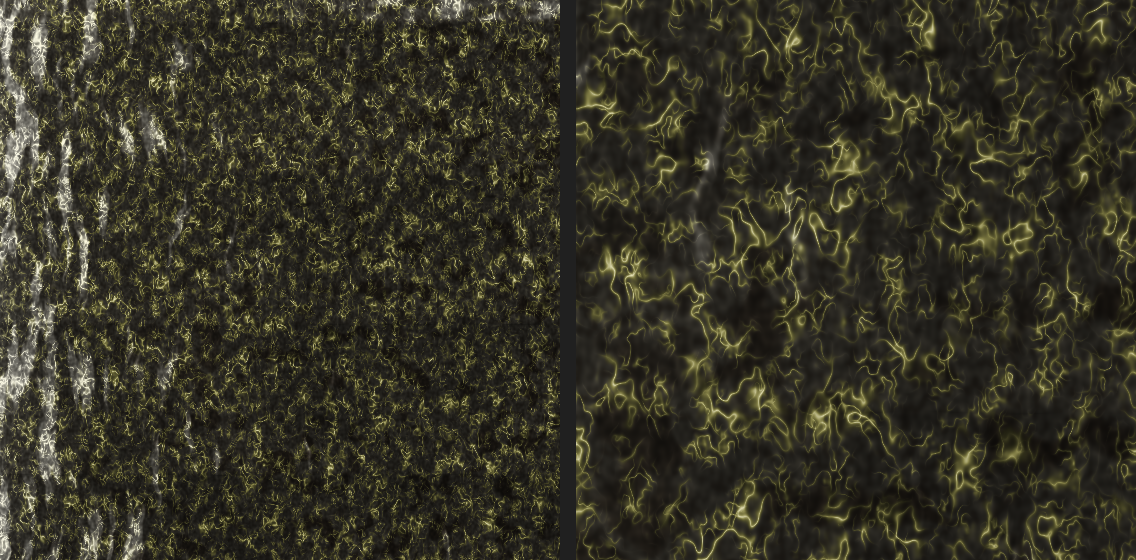
Left: the whole. Right: its middle third, enlarged.
Give the GLSL for this texture, as a Shadertoy shader.

```glsl
#define BASE_LEVEL 0.130
#define THREAD_GAIN 1.85
#define STREAK_GAIN 0.85
#define GRAIN_GAIN 0.45
#define SEAM_SPACING 0.2687
#define SEAM_OFFSET 0.152
#define SLATE_TINT vec3(1.0, 0.95, 0.82)
#define BROWN_TINT vec3(1.0, 0.82, 0.62)
#define OLIVE_TINT vec3(1.0, 0.97, 0.53)
#define PALE_TINT vec3(1.0, 0.99, 0.93)

vec2 randomGradient(vec2 cell) {
    vec3 q = fract(cell.xyx * vec3(0.1031, 0.1030, 0.0973));
    q += dot(q, q.yzx + 33.33);
    float angle = 6.28318 * fract((q.x + q.y) * q.z);
    return vec2(cos(angle), sin(angle));
}

float cornerValue(vec2 cell, vec2 f, vec2 corner) {
    return dot(randomGradient(cell + corner), f - corner);
}

// Gradient noise, roughly -0.7 to 0.7
float noise(vec2 p) {
    vec2 cell = floor(p), f = p - cell;
    vec2 w = f * f * f * (f * (f * 6.0 - 15.0) + 10.0);
    float low = mix(cornerValue(cell, f, vec2(0, 0)), cornerValue(cell, f, vec2(1, 0)), w.x);
    float high = mix(cornerValue(cell, f, vec2(0, 1)), cornerValue(cell, f, vec2(1, 1)), w.x);
    return mix(low, high, w.y);
}

vec2 warp(vec2 p) {
    return vec2(noise(p + 17.3), noise(p + 71.9));
}

// Broken curly fibres: thin ridges kept only inside patches
float threads(vec2 p, float scale) {
    vec2 q = p * scale * vec2(1.15, 0.85);
    q += 0.9 * warp(q * 0.8) + 0.3 * warp(q * 2.1);
    float ridge = exp(-8.0 * abs(noise(q)));
    float patches = smoothstep(-0.25, 0.38, noise(p * scale * vec2(0.62, 0.45) + 9.7));
    return ridge * patches;
}

// Upright glossy wrinkles, denser toward the left edge
float streaks(vec2 p) {
    vec2 q = p + 0.035 * warp(p * vec2(7.0, 6.0)) + 0.008 * warp(p * 32.0);
    float threshold = mix(-0.08, 0.36, smoothstep(0.0, 0.5, p.x));
    threshold += 0.08 * smoothstep(0.5, 0.8, p.x);
    float body = noise(q * vec2(36.0, 7.0) + 4.2);
    float fibre = noise(q * vec2(150.0, 28.0));
    return smoothstep(threshold, threshold + 0.32, body + 0.25 * fibre);
}

void mainImage(out vec4 fragColor, in vec2 fragCoord) {
    vec2 p = fragCoord / iResolution.y;
    float cloud = noise(p * 5.0 + 2.6) + 0.5 * noise(p * 13.0);

    // Surface layers
    float coarse = threads(p, 62.0);
    float fine = threads(p + 3.7, 105.0);
    float thread = max(coarse, 0.85 * fine) + 0.25 * min(coarse, fine);
    float streak = streaks(p);
    float grain = noise(p * vec2(190.0, 150.0)) + 0.6 * noise(p * vec2(95.0, 70.0) + 5.1);

    // Dark hollows gather at the lower right
    float lowerRight = smoothstep(0.3, 1.1, p.x + 0.6 * (1.0 - p.y));
    float hollow = smoothstep(0.05, 0.4, noise(p * 26.0 + 0.8 * warp(p * 40.0)) + 0.3 * cloud);
    hollow *= mix(0.25, 1.0, lowerRight);

    // Horizontal seams: shaded below, lit above
    float seamY = p.y + 0.003 * noise(vec2(p.x * 14.0, 3.0));
    float band = fract((seamY - SEAM_OFFSET) / SEAM_SPACING);
    float shade = band * (1.0 - smoothstep(0.985, 1.0, band));
    float seamDistance = min(band, 1.0 - band) * SEAM_SPACING;
    float seam = exp(-seamDistance * 450.0) * smoothstep(-0.2, 0.3, noise(p * vec2(22.0, 3.0)));

    // Sheen along the left edge and the top right
    float leftSheen = exp(-p.x * 16.0);
    float topSheen = smoothstep(0.955, 0.975, p.y + 0.02 * noise(p * 24.0)) * smoothstep(0.35, 0.8, p.x);
    topSheen *= smoothstep(-0.35, 0.35, noise(p * vec2(18.0, 45.0)));

    // Exposure adds up in log space
    float exposure = THREAD_GAIN * thread + GRAIN_GAIN * grain + 0.25 * cloud;
    exposure += STREAK_GAIN * streak + 0.45 * leftSheen + 0.85 * topSheen;
    exposure += 0.16 * (0.5 - shade) - 0.4 * seam - 0.5 * hollow * (1.0 - streak);
    exposure += 0.16 * (p.y - 0.4) - 0.1 * lowerRight;
    float level = BASE_LEVEL * exp(exposure);
    level = level < 0.5 ? level : 1.0 - 0.5 * exp(1.0 - 2.0 * level);

    // Tints
    vec3 tint = mix(SLATE_TINT, BROWN_TINT, max(0.8 * hollow, 0.35 * smoothstep(0.0, 0.5, -grain)));
    tint = mix(tint, OLIVE_TINT, smoothstep(0.08, 0.5, thread));
    float gloss = clamp(0.65 * streak + 0.4 * leftSheen + 0.7 * topSheen, 0.0, 0.85);
    tint = mix(tint, PALE_TINT, gloss);
    tint = mix(tint, PALE_TINT, 0.6 * smoothstep(0.45, 0.85, level));

    fragColor = vec4(clamp(level * tint, 0.0, 1.0), 1.0);
}
```
